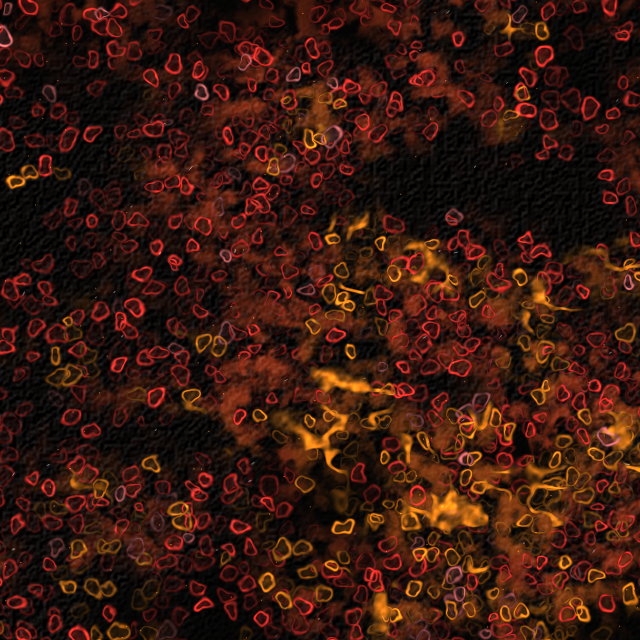
Give the GLSL for this texture, as a WebGL 1 fragment shader.

```glsl
precision highp float;
// Fluorescent tissue: ragged red and amber cell outlines glowing on dark, grainy ground.
// Jittered grids of wobbly rings gather where a density field is high; ridged noise
// adds amber strands and rusty haze, and embossed noise gives the ground its relief.
uniform vec2 u_resolution;

#define CELL_GRID 36.0
#define CELL_RADIUS 0.34
#define WALL_WIDTH 0.085
#define STRAND_SCALE 32.0
#define GRAIN_SCALE 190.0
#define RED vec3(0.88, 0.17, 0.14)
#define AMBER vec3(1.00, 0.53, 0.08)
#define PALE vec3(0.90, 0.42, 0.42)
#define RUST vec3(0.50, 0.16, 0.07)
#define GREY vec3(0.42, 0.43, 0.45)

float hash(vec2 p) {
  return fract(sin(dot(p, vec2(127.1, 311.7))) * 43758.5453);
}

vec2 hash2(vec2 p) {
  return vec2(hash(p), hash(p + 57.3));
}

float noise(vec2 p) {
  vec2 i = floor(p), f = fract(p);
  f = f * f * (3.0 - 2.0 * f);
  return mix(mix(hash(i), hash(i + vec2(1.0, 0.0)), f.x),
             mix(hash(i + vec2(0.0, 1.0)), hash(i + 1.0), f.x), f.y);
}

float fbm(vec2 p) {
  float sum = 0.0, gain = 0.533;
  for (int i = 0; i < 4; i++) {
    sum += gain * noise(p);
    p = mat2(1.6, 1.2, -1.2, 1.6) * p + 7.1;
    gain *= 0.5;
  }
  return sum;
}

float spot(vec2 p, vec2 centre, vec2 size) {
  vec2 d = (p - centre) / size;
  return exp(-dot(d, d));
}

// How crowded the tissue is: patchy, with a band on top and dense lower corners.
float abundance(vec2 p) {
  float patches = 0.6 * noise(p * 6.0 + 3.7) + 0.4 * noise(p * 15.0 + 9.2);
  float regions = 0.26 * spot(p, vec2(0.55, 0.86), vec2(0.35, 0.10))
                + 0.30 * spot(p, vec2(0.85, 0.18), vec2(0.38, 0.20))
                + 0.28 * spot(p, vec2(0.06, 0.14), vec2(0.10, 0.13))
                - 0.25 * spot(p, vec2(0.10, 0.83), vec2(0.18, 0.08))
                - 0.15 * spot(p, vec2(0.25, 0.25), vec2(0.12, 0.25));
  return smoothstep(0.28, 0.82, patches + regions);
}

// Share of amber against red, rising toward the lower right.
float amberShare(vec2 p) {
  float patches = 0.6 * noise(p * 8.0 + 21.4) + 0.4 * noise(p * 19.0 + 5.8);
  return smoothstep(0.46, 0.64, patches + 0.26 * (0.45 - p.y) + 0.10 * (p.x - 0.5));
}

// Wobbly rings, one per grid square, each with its own tint and strength.
vec3 cellLayer(vec2 p, float grid, float seed) {
  vec2 q = p * grid, id = floor(q);
  vec3 glow = vec3(0.0);
  for (int j = -1; j <= 1; j++) {
    for (int i = -1; i <= 1; i++) {
      vec2 square = id + vec2(float(i), float(j));
      vec2 key = square + seed;
      vec2 centre = square + 0.5 + 0.8 * (hash2(key) - 0.5);
      if (hash(key + 13.1) > abundance(centre / grid)) continue;
      vec2 d = q - centre;
      float angle = atan(d.y, d.x), phase = 6.283 * hash(key + 31.7);
      float radius = CELL_RADIUS * mix(0.7, 1.2, hash(key + 5.9))
                   * (1.0 + 0.20 * sin(2.0 * angle + phase) + 0.10 * sin(3.0 * angle - 2.0 * phase));
      float dist = length(d) - radius;
      float wall = exp(-dist * dist / (WALL_WIDTH * WALL_WIDTH));
      float body = 0.24 * smoothstep(0.12, -0.15, dist);
      float pick = hash(key + 71.3);
      float strength = 0.2 + 0.95 * pow(hash(key + 43.9), 1.8);
      vec3 tint = pick < 0.8 * amberShare(centre / grid) ? AMBER : RED;
      tint = mix(tint, PALE, step(0.94, pick));
      glow = max(glow, tint * strength * max(wall, body));
    }
  }
  return glow;
}

// Sparse soft flecks, slanted when stretched.
float flecks(vec2 p, float grid, float rarity, float stretch) {
  vec2 q = p * grid, id = floor(q);
  vec2 d = fract(q) - 0.5 - 0.3 * (hash2(id + 8.3) - 0.5);
  d = vec2(d.x + d.y, (d.y - d.x) * stretch);
  return step(rarity, hash(id + 91.7)) * smoothstep(0.42, 0.1, length(d));
}

void main() {
  vec2 p = gl_FragCoord.xy / u_resolution.y;
  vec2 warped = p + 0.009 * (vec2(noise(p * 65.0), noise(p * 65.0 + 40.0)) - 0.5);
  float crowd = abundance(p), amber = amberShare(p);
  float ragged = mix(0.45, 1.25, noise(p * 110.0 + 2.0));

  // Embossed dark ground
  vec2 g = p * GRAIN_SCALE;
  float relief = noise(g) - noise(g + vec2(0.5, -0.5));
  float lit = smoothstep(0.25, 0.6, fbm(p * 4.0 + 15.0));
  vec3 colour = vec3(0.038, 0.034, 0.032) * (0.4 + 0.6 * lit) + 0.13 * relief * lit;
  colour = max(colour, 0.0) + GREY * 0.8 * flecks(warped, 75.0, 0.985, 2.2) * lit;

  // Rusty haze, cells and amber strands
  float haze = smoothstep(0.35, 0.78, fbm(warped * 42.0)) * crowd;
  vec3 glow = mix(RUST, RUST * vec3(1.0, 1.35, 0.8), amber) * haze;
  glow = max(glow, cellLayer(warped, CELL_GRID, 0.0) * ragged);
  glow = max(glow, cellLayer(warped + 0.37, CELL_GRID * 0.83, 19.0) * ragged);
  float ridge = 1.0 - abs(2.0 * noise(warped * STRAND_SCALE + 4.0) - 1.0);
  float gate = smoothstep(0.42, 0.72, noise(p * 20.0 + 33.0)) * amber * smoothstep(0.15, 0.6, crowd);
  glow = max(glow, AMBER * smoothstep(0.68, 0.95, ridge) * gate * ragged);

  colour += glow + AMBER * 0.45 * flecks(p, 170.0, 0.988, 1.0);
  gl_FragColor = vec4(min(colour, 1.0), 1.0);
}
```
